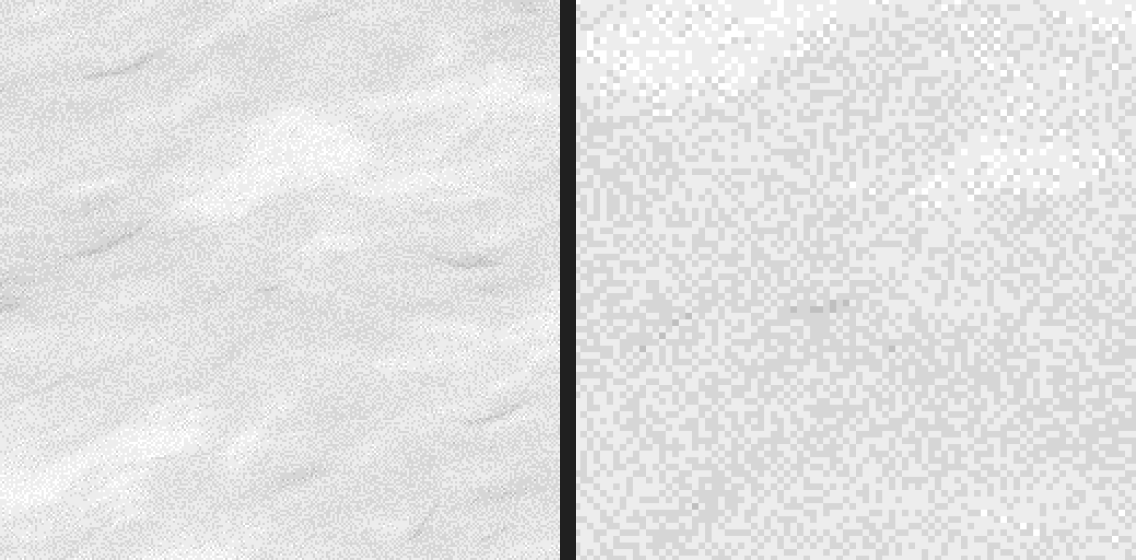
Left, the full canvas; right, a detail of the centre.
Give the GLSL for this texture, as a Shadertoy shader.

```glsl
// Pale grey marble reduced to four tones by a fine grainy dither.
// Warped noise makes patches and streaks, scattered curved strokes make veins;
// each square grain then rounds the tone up or down with a high-passed hash.

#define GRAINS 256.0        // grains along the canvas height
#define TILT 0.26           // rise of the streaks, in radians
#define STRETCH 2.2         // length of the streaks against their width
#define WARP 0.2            // bending of the streaks
#define MEAN_TONE 1.71      // 0 = darkest level, 3 = white
#define CLOUD_DEPTH 1.45
#define STREAK_DEPTH 1.25
#define VEIN_DEPTH 0.85
#define VEIN_WIDTH 0.006
#define DITHER_SPREAD 1.47  // above 1 mixes more than two levels
#define DARKEST 0.75
#define LEVEL_STEP 0.09

float hash(vec2 p) {
    vec3 q = fract(p.xyx * 0.1031);
    q += dot(q, q.yzx + 33.33);
    return fract((q.x + q.y) * q.z);
}

float valueNoise(vec2 p) {
    vec2 i = floor(p), f = p - i;
    f = f * f * f * (f * (f * 6.0 - 15.0) + 10.0);
    return mix(mix(hash(i), hash(i + vec2(1, 0)), f.x),
               mix(hash(i + vec2(0, 1)), hash(i + vec2(1, 1)), f.x), f.y);
}

// Layered noise centred on zero
float fbm(vec2 p, int octaves) {
    float sum = 0.0, amplitude = 0.5;
    for (int i = 0; i < octaves; i++) {
        sum += amplitude * (valueNoise(p) - 0.5);
        p = mat2(1.9, 0.5, -0.5, 1.9) * p + 17.3;
        amplitude *= 0.5;
    }
    return sum;
}

// Scattered curved strokes: a thin tapered line with a soft shade on one side
float veins(vec2 p) {
    vec2 cellSize = vec2(0.3, 0.15);
    vec2 home = floor(p / cellSize);
    float darkest = 0.0;
    for (int y = -1; y <= 1; y++)
        for (int x = -1; x <= 1; x++) {
            vec2 id = home + vec2(x, y) + 60.0;
            vec2 jitter = vec2(hash(id), hash(id + 31.0));
            vec2 d = p - (id - 60.0 + jitter) * cellSize;
            float halfLength = mix(0.05, 0.13, hash(id + 57.0));
            float slope = mix(-0.25, 0.4, hash(id + 83.0));
            float bend = mix(-1.5, 2.0, hash(id + 111.0));
            float strength = smoothstep(0.3, 0.9, hash(id + 139.0));
            float side = d.y - slope * d.x - bend * d.x * d.x;
            float taper = 1.0 - smoothstep(0.2, 1.0, abs(d.x) / halfLength);
            float line = exp(-side * side / (VEIN_WIDTH * VEIN_WIDTH));
            float shade = 0.5 * exp(-max(side, 0.0) / (4.0 * VEIN_WIDTH))
                        * smoothstep(-VEIN_WIDTH, VEIN_WIDTH, side);
            darkest = max(darkest, strength * taper * max(line, shade));
        }
    return darkest;
}

// Continuous marble tone, in dither levels
float marbleTone(vec2 p) {
    vec2 along = vec2(cos(TILT), sin(TILT));
    vec2 q = vec2(dot(p, along), dot(p, vec2(-along.y, along.x)));
    q += WARP * vec2(fbm(p * 3.0 + 5.0, 2), fbm(p * 3.0 + 29.0, 2));
    float wobble = 0.02 * fbm(p * 22.0 + 7.0, 2);
    float vein = veins(q + vec2(0.0, wobble));

    q.y *= STRETCH;
    float clouds = fbm(q * 3.2 + 11.0, 5);
    float streaks = fbm(q * vec2(9.0, 14.0) + 43.0, 4);
    return MEAN_TONE + CLOUD_DEPTH * clouds + STREAK_DEPTH * streaks
         - VEIN_DEPTH * vein;
}

// Evenly spread threshold: a hash minus the mean of its four neighbours
float ditherThreshold(vec2 cell) {
    float around = hash(cell + vec2(1, 0)) + hash(cell - vec2(1, 0))
                 + hash(cell + vec2(0, 1)) + hash(cell - vec2(0, 1));
    return smoothstep(-0.72, 0.72, hash(cell) - 0.25 * around);
}

// Grey of one square grain
float grainGrey(vec2 cell) {
    float offset = (ditherThreshold(cell + 300.0) - 0.5) * DITHER_SPREAD + 0.5;
    float level = floor(marbleTone((cell + 0.5) / GRAINS) + offset);
    return min(DARKEST + LEVEL_STEP * clamp(level, 0.0, 3.0), 1.0);
}

void mainImage(out vec4 fragColor, in vec2 fragCoord) {
    float grainsPerPixel = GRAINS / iResolution.y;
    vec2 p = fragCoord * grainsPerPixel;

    // Blend the four grains at the nearest corner over one pixel
    vec2 corner = floor(p + 0.5);
    vec2 blend = clamp((p - corner) / min(grainsPerPixel, 1.0) + 0.5, 0.0, 1.0);
    float lower = mix(grainGrey(corner - 1.0),
                      grainGrey(corner - vec2(0, 1)), blend.x);
    float upper = mix(grainGrey(corner - vec2(1, 0)),
                      grainGrey(corner), blend.x);
    fragColor = vec4(vec3(mix(lower, upper, blend.y)), 1.0);
}
```
